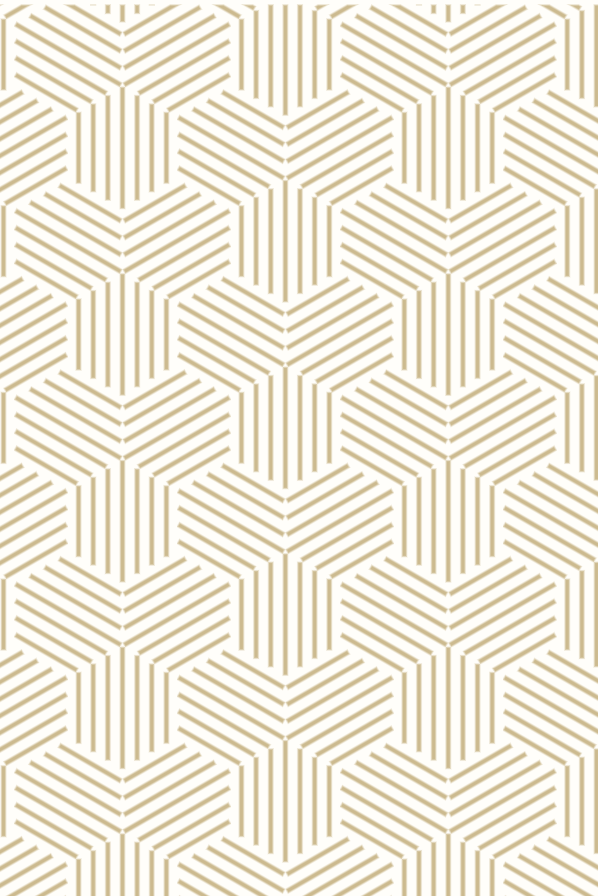
This pattern is drawn by a Shadertoy shader. Its source:

```glsl
// Signed distance to seven parallel bars whose square ends trace a hexagon
float hexBars(vec2 p, float angle) {
    float along = dot(p, vec2(-sin(angle), cos(angle)));
    float across = dot(p, vec2(cos(angle), sin(angle)));
    float bar = clamp(round(across / 0.01634), -3.0, 3.0);
    float halfLength = 0.0677 - 0.0094 * abs(bar);
    return max(abs(across - bar * 0.01634) - 0.0025, abs(along) - halfLength);
}

void mainImage(out vec4 fragColor, in vec2 fragCoord) {
    vec2 p = fragCoord / iResolution.y;
    vec2 cell = vec2(0.12120, 0.10417);
    vec2 fromOrigin = p - vec2(0.1367, 0.8350);
    vec2 grid = fromOrigin / cell;

    // Staggered hexagon rows; the bar direction cycles through three angles
    float dist = 1.0;
    for (int k = 0; k < 2; k++) {
        float row = floor(grid.y) + float(k);
        float column = round(grid.x - 0.5 * row);
        vec2 center = cell * vec2(column + 0.5 * row, row);
        float turn = mod(column - row, 3.0);
        dist = min(dist, hexBars(fromOrigin - center, turn * radians(60.0)));
    }

    // Narrow blank margin along the top edge
    dist = max(dist, p.y - 0.9945);

    float softness = max(0.0017, 0.9 / iResolution.y);
    float ink = 1.0 - smoothstep(-softness, softness, dist);
    vec3 paper = vec3(1.0, 0.995, 0.98);
    vec3 gold = vec3(0.80, 0.73, 0.56);
    fragColor = vec4(mix(paper, gold, ink), 1.0);
}
```
